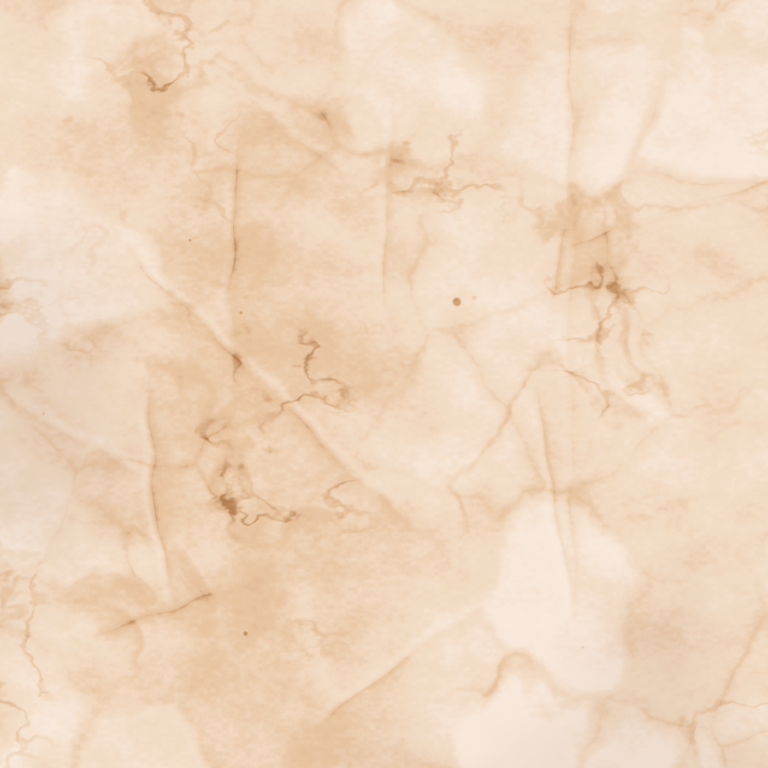
A Shadertoy shader for this texture:

```glsl
// Aged, crumpled paper: warped noise gives the cloudy stain, Voronoi cells give
// pale flattened plates with stained rims, and looped folds add long creases.
// All parts sum into one stain amount, which a warm colour ramp turns to paper.

const vec3 PALE  = vec3(0.972, 0.912, 0.858);
const vec3 CREAM = vec3(0.950, 0.860, 0.770);
const vec3 TAN   = vec3(0.908, 0.768, 0.628);
const vec3 BROWN = vec3(0.700, 0.480, 0.290);

const float BASE_STAIN   = 0.30;
const float CLOUD_AMOUNT = 0.72;
const float MOTTLE       = 0.42;
const float PLATE_SCALE  = 5.0;
const float PLATE_FADE   = 0.22;
const float RIM_STAIN    = 0.20;
const float VEIN_STAIN   = 0.24;
const float GRAIN        = 0.10;
const float GREY_SHADOW  = 0.07;
const int   FOLDS        = 10;
const vec2  BLOT_CENTRE  = vec2(0.49, 0.53);

float hash(vec2 p) {
    vec3 q = fract(vec3(p.xyx) * 0.1031);
    q += dot(q, q.yzx + 33.33);
    return fract((q.x + q.y) * q.z);
}

vec2 hash2(vec2 p) {
    return vec2(hash(p), hash(p + 57.3));
}

float noise(vec2 p) {
    vec2 i = floor(p), f = fract(p);
    f = f * f * (3.0 - 2.0 * f);
    float low  = mix(hash(i), hash(i + vec2(1, 0)), f.x);
    float high = mix(hash(i + vec2(0, 1)), hash(i + vec2(1, 1)), f.x);
    return mix(low, high, f.y);
}

float fbm(vec2 p) {
    float sum = 0.0, amp = 0.5;
    for (int i = 0; i < 5; i++) {
        sum += amp * noise(p);
        p = mat2(1.6, 1.2, -1.2, 1.6) * p + 7.1;
        amp *= 0.5;
    }
    return sum / 0.97;
}

// x: gap to the nearest cell border, y: random value of the cell
vec2 plates(vec2 p) {
    vec2 cell = floor(p);
    float near = 9.0, second = 9.0, id = 0.0;
    for (int y = -1; y <= 1; y++)
    for (int x = -1; x <= 1; x++) {
        vec2 c = cell + vec2(x, y);
        float d = length(c + hash2(c) - p);
        if (d < near) { second = near; near = d; id = hash(c + 19.7); }
        else second = min(second, d);
    }
    return vec2(second - near, id);
}

// Thin wandering lines along the middle level of the noise
float veins(vec2 p, float width) {
    return 1.0 - smoothstep(0.0, width, abs(2.0 * fbm(p) - 1.0));
}

// Stain of one fold: dark line, soft halo, shaded side and worn pale side
float fold(vec2 p, vec2 centre, float angle, float halfLength, float wear) {
    vec2 dir = vec2(cos(angle), sin(angle));
    vec2 q = p - centre;
    float along = dot(q, dir);
    float d = dot(q, vec2(-dir.y, dir.x)) + 0.012 * (noise(p * 22.0 + wear) - 0.5);
    float ends = 1.0 - smoothstep(0.55, 1.0, abs(along) / halfLength);
    float broken = smoothstep(0.35, 0.65, noise(p * 13.0 + centre * 40.0));
    float line = exp(-abs(d) / 0.0035) * broken;
    float halo = exp(-abs(d) / 0.018);
    float shade = smoothstep(-0.003, 0.003, -d) * exp(-abs(d) / 0.07);
    float worn = exp(-pow((d - 0.009) / 0.006, 2.0));
    return ends * (0.24 * line + 0.07 * halo + 0.08 * shade - 0.13 * wear * worn);
}

float folds(vec2 p) {
    float sum = fold(p, vec2(0.34, 0.50), -0.77, 0.32, 1.0);
    sum += fold(p, vec2(0.745, 0.62), 1.58, 0.46, 0.3);
    for (int i = 0; i < FOLDS; i++) {
        vec2 seed = vec2(float(i) * 3.7 + 2.0, 11.0);
        vec2 r = hash2(seed);
        float upright = 1.57 + 0.3 * (r.x - 0.5);
        float slanted = (r.y > 0.5 ? 0.5 : -0.75) + 0.4 * (r.x - 0.5);
        float angle = i % 2 == 0 ? upright : slanted;
        sum += fold(p, hash2(seed + 5.0), angle, 0.09 + 0.13 * r.y, r.x);
    }
    return sum;
}

// Rare small dark dots
float specks(vec2 p) {
    vec2 cell = floor(p * 14.0);
    vec2 at = (cell + 0.2 + 0.6 * hash2(cell + 3.0)) / 14.0;
    float radius = 0.0015 + 0.002 * hash(cell + 8.0);
    float dot1 = 1.0 - smoothstep(0.4, 1.4, length(p - at) / radius);
    float dot2 = 1.0 - smoothstep(0.6, 1.3, length(p - vec2(0.595, 0.607)) / 0.006);
    return max(dot1 * step(0.95, hash(cell)) * 0.5, dot2);
}

void mainImage(out vec4 fragColor, in vec2 fragCoord) {
    vec2 p = fragCoord / iResolution.y;
    vec2 warp = vec2(fbm(p * 6.0), fbm(p * 6.0 + 31.0)) - 0.5;

    // Cloudy stain with a darker blot
    float stain = BASE_STAIN + CLOUD_AMOUNT * (fbm(p * 2.8 + warp * 0.7 + 4.0) - 0.5);
    stain += MOTTLE * (fbm(p * vec2(15.0, 18.0)) - 0.5);
    vec2 blot = (p - BLOT_CENTRE + warp * 0.15) / vec2(0.15, 0.11);
    stain += 0.22 * exp(-dot(blot, blot));

    // Pale plates and their stained rims
    vec2 plate = plates((p + warp * 0.13) * PLATE_SCALE);
    float dirt = smoothstep(0.38, 0.66, fbm(p * 4.5 + 17.0));
    stain -= PLATE_FADE * smoothstep(0.45, 0.85, plate.y) * smoothstep(0.02, 0.2, plate.x);
    stain += RIM_STAIN * exp(-plate.x / 0.06) * dirt;

    // Veins, short dark wrinkles and folds
    stain += VEIN_STAIN * dirt * veins(p * 5.0 + warp + 9.0, 0.10);
    float cracked = smoothstep(0.56, 0.72, fbm(p * 5.0 + 43.0));
    stain += 0.30 * cracked * veins(p * vec2(11.0, 15.0) + 23.0, 0.09);
    stain += folds(p + warp * 0.02);

    // Fibre grain and specks
    stain += GRAIN * (noise(p * vec2(130.0, 210.0)) - 0.5);
    stain += 0.5 * GRAIN * (noise(p * 330.0) - 0.5);
    stain = clamp(stain + 0.6 * specks(p), 0.0, 1.1);

    vec3 paper = mix(PALE, CREAM, smoothstep(0.0, 0.32, stain));
    paper = mix(paper, TAN, smoothstep(0.28, 0.64, stain));
    paper = mix(paper, BROWN, smoothstep(0.60, 1.10, stain));
    float shadow = smoothstep(0.45, 0.75, fbm(p * 2.2 + 61.0));
    paper *= 1.0 - GREY_SHADOW * shadow * vec3(0.7, 0.9, 1.0);
    fragColor = vec4(paper, 1.0);
}
```
